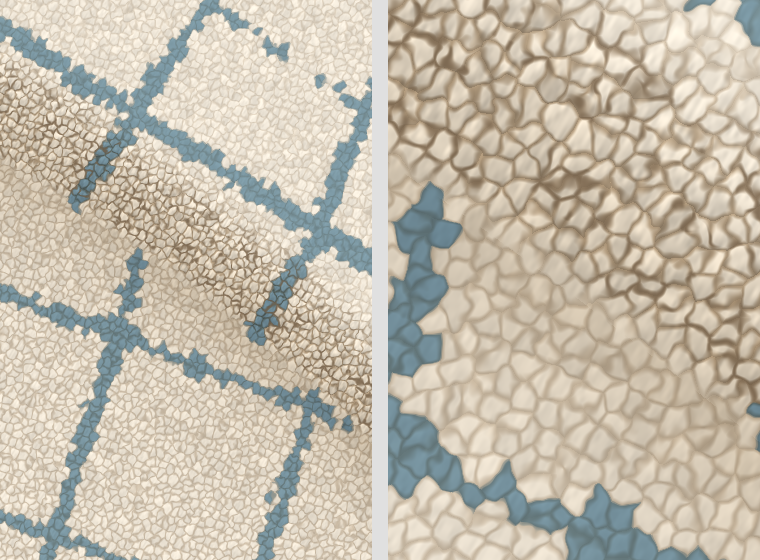
Left: the whole. Right: its middle third, enlarged.
Give the GLSL for this texture, as a Shadertoy shader.

```glsl
// A tufted cream rug with a blue lattice, folded over itself along a diagonal.
// Each jittered cell is one tuft of yarn, coloured by the lattice at its centre;
// the raised roll and the flat pile below each have their own skewed lattice.

const vec3 CREAM = vec3(0.945, 0.912, 0.855);
const vec3 BEIGE = vec3(0.77, 0.71, 0.62);
const vec3 BLUE = vec3(0.52, 0.635, 0.68);
const vec3 DEEP_BLUE = vec3(0.37, 0.47, 0.52);
const vec3 GAP_TINT = vec3(0.66, 0.59, 0.50);
const vec3 CREVICE = vec3(0.47, 0.39, 0.30);

const float TUFTS = 74.0;            // tufts per canvas height
const float ROLL_HEIGHT = 0.25;      // rise of the fold above its edge
const float SHADOW_REACH = 0.10;     // shadow cast under the fold

// Lattice corner, step along a row, step up a column
const vec2 LOW_ORIGIN = vec2(0.098, 0.043);
const vec2 LOW_ROW = vec2(0.345, -0.128);
const vec2 LOW_COLUMN = vec2(0.111, 0.358);
const vec2 TOP_ORIGIN = vec2(0.241, 0.798);
const vec2 TOP_ROW = vec2(0.332, -0.208);
const vec2 TOP_COLUMN = vec2(0.130, 0.202);

// Half widths of column and row lines
const vec2 LOW_WIDTH = vec2(0.0150, 0.0125);
const vec2 TOP_WIDTH = vec2(0.0185, 0.0175);

vec2 hash2(vec2 p) {
    return fract(sin(vec2(dot(p, vec2(127.1, 311.7)), dot(p, vec2(269.5, 183.3)))) * 43758.5);
}

float noise(vec2 p) {
    vec2 i = floor(p), f = fract(p);
    f = f * f * (3.0 - 2.0 * f);
    float low = mix(hash2(i).x, hash2(i + vec2(1, 0)).x, f.x);
    float high = mix(hash2(i + vec2(0, 1)).x, hash2(i + vec2(1, 1)).x, f.x);
    return mix(low, high, f.y);
}

// Signed height above the edge of the fold
float aboveFold(vec2 p) {
    return p.y - (0.707 - 0.55 * p.x - 0.307 * p.x * p.x);
}

// Distance outside the nearest lattice line; negative on the line
float lattice(vec2 p, bool onTop) {
    vec2 row = onTop ? TOP_ROW : LOW_ROW;
    vec2 column = onTop ? TOP_COLUMN : LOW_COLUMN;
    vec2 width = onTop ? TOP_WIDTH : LOW_WIDTH;
    vec2 uv = inverse(mat2(row, column)) * (p - (onTop ? TOP_ORIGIN : LOW_ORIGIN));
    if (onTop) {
        uv += vec2(0.16, 0.09) * uv.x * max(uv.y, 0.0);    // perspective
        width *= mix(vec2(1.0), vec2(0.75, 0.4), clamp(uv.y, 0.0, 1.0));
    }
    vec2 nearest = round(uv);
    nearest.y = onTop ? max(nearest.y, 0.0) : min(nearest.y, 1.0);
    float area = abs(row.x * column.y - row.y * column.x);
    vec2 dist = abs(uv - nearest) * area / vec2(length(column), length(row));
    return min(dist.x - width.x, dist.y - width.y);
}

// Yarn colour of the tuft rooted at p
vec3 tuftColour(vec2 p, vec2 rnd) {
    float height = aboveFold(p) + (rnd.x - 0.5) * 0.012;
    bool onTop = height > 0.0;
    float shade = onTop ? 0.62 * (1.0 - smoothstep(0.03, ROLL_HEIGHT, height))
                        : 0.08 + 0.75 * exp(height / SHADOW_REACH);
    shade = clamp(shade + 0.25 * (noise(p * 9.0) - 0.5) * shade, 0.0, 1.0);
    bool isBlue = lattice(p, onTop) + (rnd.y - 0.5) * 0.012 < 0.0;
    vec3 yarn = isBlue ? mix(BLUE, DEEP_BLUE, shade * 0.8 + 0.3 * rnd.x)
                       : mix(CREAM, BEIGE, shade);
    return yarn * (0.96 + 0.08 * rnd.x);
}

void mainImage(out vec4 fragColor, in vec2 fragCoord) {
    vec2 p = fragCoord / iResolution.y;

    // Tilted, slightly stretched tuft cells with wavy borders
    mat2 toCell = mat2(0.86, 0.42, -0.50, 0.76) * TUFTS;
    mat2 toCanvas = inverse(toCell);
    vec2 wobble = vec2(noise(p * 130.0), noise(p * 130.0 + 41.0)) - 0.5;
    vec2 q = toCell * p + 0.45 * wobble;

    // Two nearest tufts
    float d1 = 9.0, d2 = 9.0;
    vec2 c1 = vec2(0), c2 = vec2(0);
    for (int y = -1; y <= 1; y++)
    for (int x = -1; x <= 1; x++) {
        vec2 cell = floor(q) + vec2(x, y);
        vec2 centre = cell + 0.1 + 0.8 * hash2(cell);
        float d = length(q - centre);
        if (d < d1) { d2 = d1; c2 = c1; d1 = d; c1 = centre; }
        else if (d < d2) { d2 = d; c2 = centre; }
    }
    float border = d2 - d1;
    float blend = 0.5 + 0.5 * smoothstep(0.0, 2.0 * TUFTS / iResolution.y, border);
    vec3 colour = mix(tuftColour(toCanvas * c2, hash2(floor(c2) + 7.0)),
                      tuftColour(toCanvas * c1, hash2(floor(c1) + 7.0)), blend);

    // Gaps between tufts, deepest on the bent roll
    float height = aboveFold(p);
    float roll = smoothstep(-0.005, 0.03, height) * (1.0 - smoothstep(0.12, ROLL_HEIGHT, height));
    float depth = mix(height > 0.0 ? 0.28 : 0.45, 0.8, roll);
    float gap = 1.0 - smoothstep(0.0, 0.42, border);
    colour = mix(colour, colour * GAP_TINT, gap * depth);

    // Rounded light on each tuft and fine fibres
    colour *= 1.0 + 0.10 * (0.4 + roll) * dot(q - c1, vec2(-0.4, 0.9));
    colour *= 1.0 + (0.07 + 0.10 * roll) * (noise(toCell * p * vec2(5.0, 2.2)) - 0.5);

    // Dark crevices where the pile parts along the roll
    vec2 along = vec2(dot(p, vec2(0.8, -0.6)), dot(p, vec2(0.6, 0.8)));
    float parting = noise(along * vec2(35.0, 100.0) + wobble) * 0.7 + noise(along * 150.0) * 0.3;
    colour = mix(colour, CREVICE, 0.75 * roll * gap * smoothstep(0.52, 0.75, parting));

    fragColor = vec4(clamp(colour, 0.0, 1.0), 1.0);
}
```
